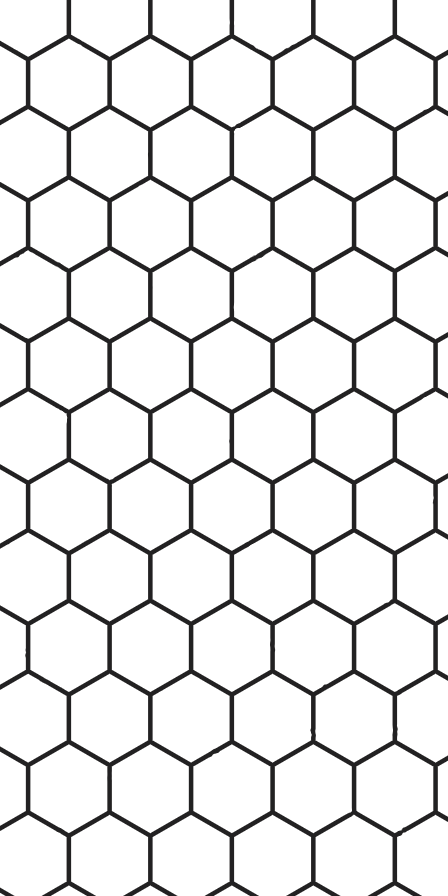
A WebGL 1 fragment shader for this pattern:

```glsl
precision highp float;

uniform vec2 u_resolution;

const float SQRT3 = 1.7320508;
const float PITCH = 0.1819;                 // cell width, in canvas widths
const vec2 CELL_CENTER = vec2(0.5175, 1.1846);
const float LINE_WIDTH = 0.0101;
const float WEAR_DEPTH = 0.0075;
const vec3 PAPER = vec3(1.0);
const vec3 INK = vec3(0.135, 0.13, 0.132);

vec2 hashGradient(vec2 cell) {
  vec2 q = vec2(dot(cell, vec2(127.1, 311.7)), dot(cell, vec2(269.5, 183.3)));
  return 2.0 * fract(sin(q) * 43758.55) - 1.0;
}

float gradientNoise(vec2 p) {
  vec2 i = floor(p);
  vec2 f = p - i;
  vec2 s = f * f * f * (f * (f * 6.0 - 15.0) + 10.0);
  vec2 e = vec2(0.0, 1.0);
  float a = dot(hashGradient(i), f);
  float b = dot(hashGradient(i + e.yx), f - e.yx);
  float c = dot(hashGradient(i + e.xy), f - e.xy);
  float d = dot(hashGradient(i + e.yy), f - e.yy);
  return mix(mix(a, b, s.x), mix(c, d, s.x), s.y);
}

// Offset from the nearest center of a pointy-top hexagon grid of unit pitch
vec2 hexLocal(vec2 p) {
  vec2 period = vec2(1.0, SQRT3);
  vec2 a = mod(p + 0.5 * period, period) - 0.5 * period;
  vec2 b = mod(p, period) - 0.5 * period;
  return dot(a, a) < dot(b, b) ? a : b;
}

// Distance from a point inside a unit-pitch hexagon to its outline
float hexEdgeDistance(vec2 local) {
  vec2 q = abs(local);
  return 0.5 - max(q.x, dot(q, vec2(0.5, 0.5 * SQRT3)));
}

// Small ragged swellings, confined to sparse patches
float edgeWear(vec2 p, float depth) {
  float patchMask = smoothstep(0.28, 0.5, gradientNoise(p * 17.0 + 5.3));
  return depth * patchMask * gradientNoise(p * 85.0);
}

float inkCoverage(float signedDistance, float pixel) {
  return clamp(0.5 - signedDistance / pixel, 0.0, 1.0);
}

void main() {
  float pixel = 1.0 / u_resolution.x;
  vec2 p = gl_FragCoord.xy * pixel;

  // Honeycomb outline
  vec2 local = hexLocal((p - CELL_CENTER) / PITCH);
  float edge = hexEdgeDistance(local) * PITCH;

  // Slightly uneven ink
  float halfWidth = 0.5 * LINE_WIDTH + edgeWear(p, WEAR_DEPTH);
  float ink = inkCoverage(edge - halfWidth, pixel);

  gl_FragColor = vec4(mix(PAPER, INK, ink), 1.0);
}
```
